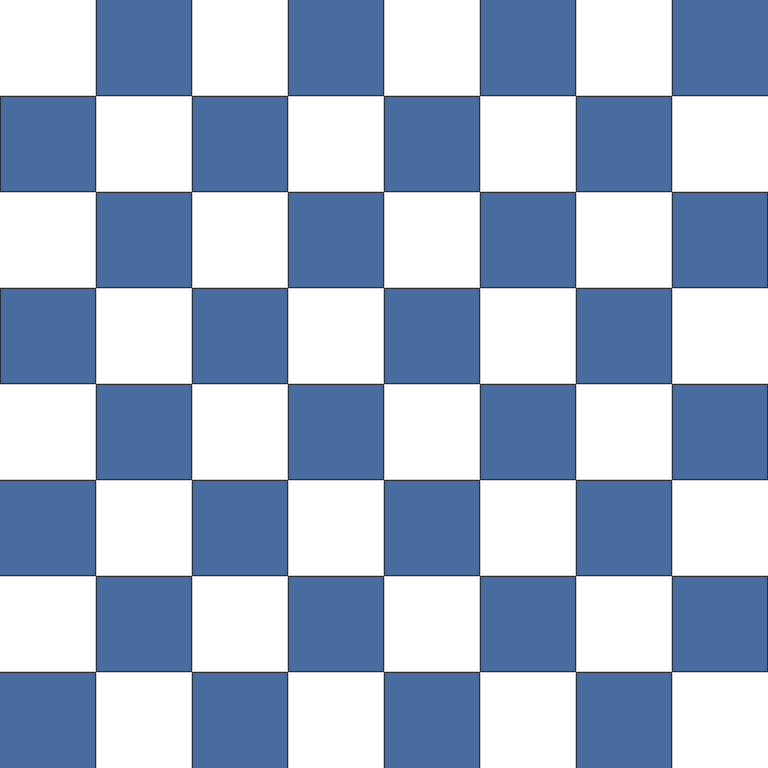
This pattern is drawn by a WebGL 2 fragment shader. Its source:

```glsl
#version 300 es
precision highp float;
// Blue and white checkerboard, 8 by 8, with a fine dark outline on the blue squares.

uniform vec2 u_resolution;
out vec4 fragColor;

// Share of a pixel of width px, centred at d, that lies between two distances.
float bandCoverage(float d, float inner, float outer, float px) {
    return clamp((min(d + 0.5 * px, outer) - max(d - 0.5 * px, inner)) / px, 0.0, 1.0);
}

void main() {
    vec2 uv = gl_FragCoord.xy / u_resolution;
    float px = 1.0 / min(u_resolution.x, u_resolution.y);

    // Square index and colour parity; the lower left square is blue.
    vec2 cell = floor(uv * 8.0);
    bool isBlue = mod(cell.x + cell.y, 2.0) < 0.5;

    // Inner grid lines, plus side borders on some of the outermost blue squares.
    vec2 firstLine = vec2(isBlue && cell.y > 3.0 ? 0.0 : 1.0, 1.0);
    vec2 lastLine = vec2(isBlue && cell.y < 7.0 ? 8.0 : 7.0, 7.0);
    vec2 nearestLine = clamp(floor(uv * 8.0 + 0.5), firstLine, lastLine);

    // Signed distance to the square edges, negative inside blue.
    vec2 toLine = abs(uv - nearestLine / 8.0);
    float d = min(toLine.x, toLine.y) * (isBlue ? -1.0 : 1.0);

    vec3 white = vec3(1.0);
    vec3 blue = vec3(0.282, 0.424, 0.624);
    vec3 outline = vec3(0.18, 0.17, 0.16);

    // Fill, then the outline, which sits mostly on the blue side.
    vec3 color = mix(white, blue, clamp(0.5 - d / px, 0.0, 1.0));
    color = mix(color, outline, bandCoverage(d, -0.00126, 0.00034, px));
    fragColor = vec4(color, 1.0);
}
```
